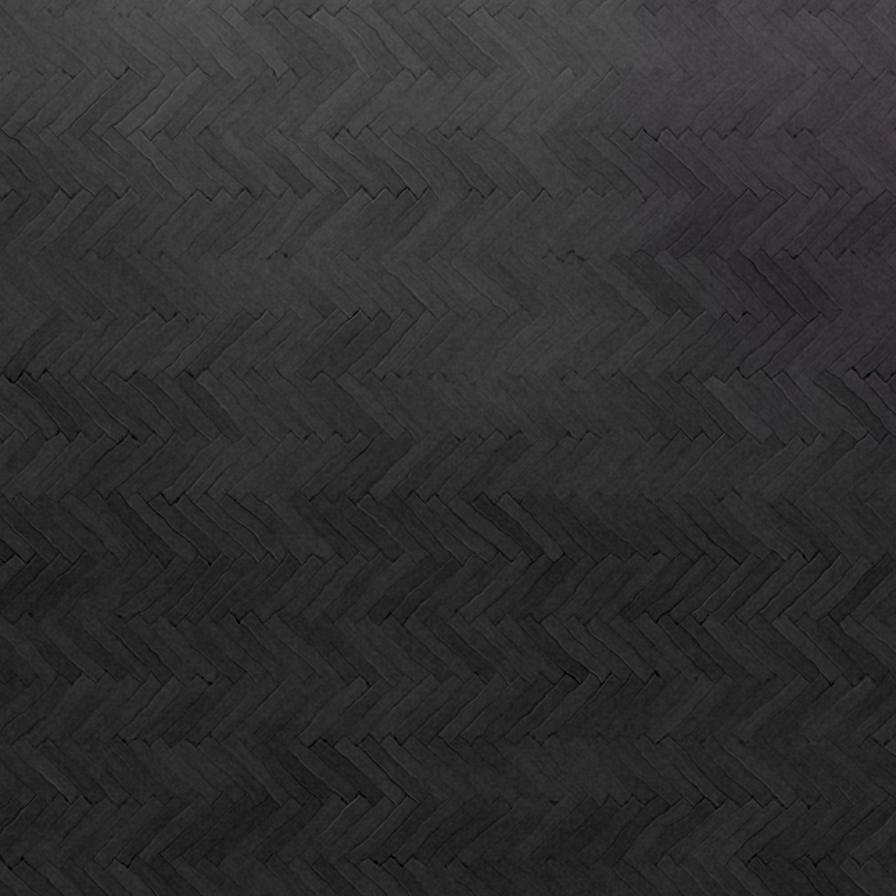
Reproduce this texture procedurally as a WebGL 2 fragment shader.

```glsl
#version 300 es
precision highp float;
// Dark herringbone brick paving: about 15 rows of slanted slats, 39 per row,
// leaning alternately right and left and meeting along sawtooth seams.
// Gradient noise fades, chips and stains the joints under an uneven light.

uniform vec2 u_resolution;
out vec4 fragColor;

const float ROW_HEIGHT = 0.0677;
const float SLAT_PITCH = 1.0 / 39.0;
const float ROW_ORIGIN = 0.039;
const float DIAGONAL = 0.7071;

float hash(vec2 p) {
    vec3 q = fract(vec3(p.xyx) * 0.1031);
    q += dot(q, q.yzx + 33.33);
    return fract((q.x + q.y) * q.z);
}

vec2 gradient(vec2 cell) {
    float angle = 6.2832 * hash(cell);
    return vec2(cos(angle), sin(angle));
}

// Gradient noise, roughly -0.7 to 0.7
float noise(vec2 p) {
    vec2 i = floor(p), f = p - i;
    vec2 w = f * f * f * (f * (f * 6.0 - 15.0) + 10.0);
    vec2 e = vec2(0.0, 1.0);
    float low = mix(dot(gradient(i), f), dot(gradient(i + e.yx), f - e.yx), w.x);
    float high = mix(dot(gradient(i + e), f - e), dot(gradient(i + e.yy), f - e.yy), w.x);
    return mix(low, high, w.y);
}

float fbm(vec2 p) {
    float sum = 0.0, amplitude = 1.0;
    for (int i = 0; i < 4; i++) {
        sum += amplitude * noise(p);
        p = p * 2.03 + 17.1;
        amplitude *= 0.5;
    }
    return sum;
}

// Soft line of the given half width
float line(float dist, float halfWidth, float blur) {
    return 1.0 - smoothstep(halfWidth - blur, halfWidth + blur, abs(dist));
}

// Returns row, distance across the slats, and signed distance to the nearest seam
vec3 herringbone(vec2 p) {
    float seam = round(p.y / ROW_HEIGHT);
    float shifted = p.x - mod(seam, 2.0) * ROW_HEIGHT;
    float tooth = SLAT_PITCH * (0.25 - abs(shifted / SLAT_PITCH - round(shifted / SLAT_PITCH)));
    float above = p.y - seam * ROW_HEIGHT - tooth;
    float row = above > 0.0 ? seam : seam - 1.0;
    float odd = mod(row, 2.0);
    float rise = p.y - row * ROW_HEIGHT - 0.25 * SLAT_PITCH;
    float across = p.x - odd * ROW_HEIGHT - (1.0 - 2.0 * odd) * rise;
    return vec3(row, across, above * DIAGONAL);
}

// Light falling from the top centre, with a faint violet stain on the upper right
vec3 ambient(vec2 uv) {
    float light = mix(0.147, 0.298, pow(uv.y, 1.9));
    light += 0.022 * fbm(uv * vec2(3.0, 6.0));
    light -= 0.035 * uv.y * smoothstep(0.35, 0.0, uv.x);
    float reach = length((uv - vec2(1.02, 0.86)) * vec2(1.0, 0.95));
    float stain = smoothstep(0.36, 0.26, reach + 0.10 * fbm(uv * 7.0));
    float warm = smoothstep(0.12, 0.0, length(uv - vec2(1.0, 0.85)));
    light -= 0.022 * smoothstep(0.5, 0.2, reach);
    return vec3(light) + stain * vec3(0.0, -0.011, 0.008) + warm * vec3(0.012, 0.0, -0.005);
}

void main() {
    vec2 uv = gl_FragCoord.xy / u_resolution;
    float blur = max(0.0007, 0.75 / min(u_resolution.x, u_resolution.y));

    // Hand-laid wobble of the slats
    vec2 wobble = vec2(noise(uv * 13.0), noise(uv * 13.0 + 41.0)) * 0.007;
    wobble += vec2(noise(uv * 70.0), noise(uv * 70.0 + 23.0)) * 0.0025;
    vec2 p = uv - vec2(0.0, ROW_ORIGIN) + wobble;
    vec3 bond = herringbone(p);
    float row = bond.x;
    float slat = floor(bond.y / SLAT_PITCH);
    float joint = round(bond.y / SLAT_PITCH);
    float jointDist = (bond.y - joint * SLAT_PITCH) * DIAGONAL;
    vec2 jointId = vec2(joint, row) + 60.0;

    // Worn areas lose their joints; one lower row stays crisp
    float crispRow = 1.0 - smoothstep(0.5, 1.5, abs(row - 4.0));
    float relief = 0.65 + 0.9 * fbm(uv * vec2(4.0, 8.0) + 5.0) + 0.35 * crispRow;
    relief = clamp(relief, 0.25, 1.1);

    // Slat tone, with streaks that run along each slat
    float along = uv.y * 18.0;
    float tone = (hash(vec2(slat, row) + 90.0) - 0.5) * 0.030 * (0.4 + relief);
    tone += 0.022 * noise(vec2(bond.y * 210.0, along + row * 7.0));
    tone -= 0.012 * crispRow + 0.012 * (relief - 0.65);
    vec3 color = ambient(uv) + tone;

    // Joints: dark gap, with a thin pale lip beside it
    float broken = smoothstep(-0.4, 0.2, noise(vec2(joint * 3.7, along * 1.6 + row * 5.0)));
    float gap = line(jointDist, 0.0012, blur) * mix(0.25, 1.0, hash(jointId)) * broken;
    float lip = line(jointDist - 0.0024, 0.0009, blur) * hash(jointId + 31.0) * broken;
    float shade = exp(-abs(jointDist) * 350.0);
    color -= relief * (0.060 * gap + 0.014 * shade);
    color += relief * 0.066 * lip;

    // Sawtooth seams between rows, with scattered small chips
    float seamWear = smoothstep(-0.2, 0.4, noise(uv * vec2(24.0, 16.0) + 9.0));
    float chip = smoothstep(0.05, 0.3, noise(uv * 130.0)) * seamWear;
    color -= relief * 0.040 * line(bond.z, 0.0012, blur) * (0.3 + seamWear);
    color -= 0.065 * chip * line(bond.z, 0.0022, blur * 1.5);
    color += relief * 0.040 * seamWear * line(bond.z + 0.0026, 0.0009, blur);

    // Stone grain
    color += 0.034 * noise(uv * 250.0) + 0.022 * noise(uv * 120.0 + 3.0);
    color += 0.014 * noise(uv * 45.0 + 7.0);
    fragColor = vec4(clamp(color, 0.0, 1.0), 1.0);
}
```
